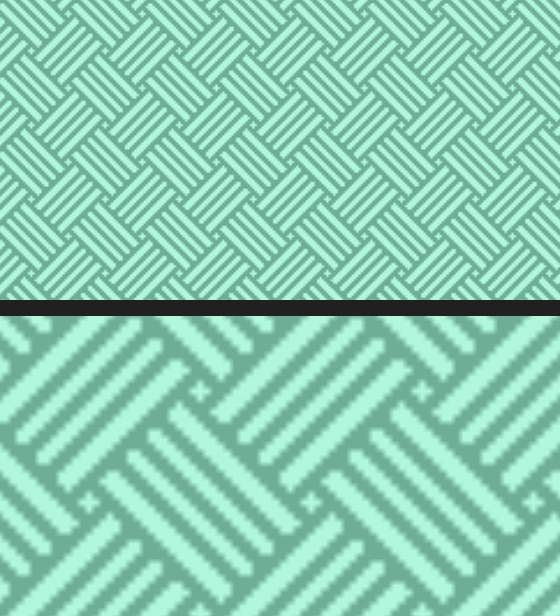
Top, the full canvas; bottom, a detail of the centre.
A WebGL 1 fragment shader for this pattern:

```glsl
precision highp float;
// Diagonal basket weave in mint, drawn on a coarse grid of stair-stepped cells.
// Oblong blocks of four bars alternate in direction like a checkerboard, with
// a small plus in the gap where blocks meet; cell edges are softly blended.

uniform vec2 u_resolution;

const vec2 GRID = vec2(242.0, 129.5);       // cells across and down the canvas
const vec2 PLUS_ORIGIN = vec2(13.0, 11.0);  // cell at the centre of one plus
const float BLOCK = 32.0;                   // block spacing in diagonal steps
const float BAR_HALF_LENGTH = 17.5;
const vec2 BAR_AXES = vec2(3.0, 9.5);       // inner and outer bar offsets
const vec2 BAR_HALF_WIDTHS = vec2(1.5, 2.0);
const float EDGE_PIXELS = 1.9;              // edge softness on a 512-wide canvas

const vec3 GROUND = vec3(0.43, 0.68, 0.59);
const vec3 MINT = vec3(0.69, 0.97, 0.86);

// Four parallel bars; x runs along them and y across, from the block centre.
float barStack(vec2 local, vec2 axes, vec2 halfWidths) {
  vec2 d = abs(local);
  vec2 outside = abs(vec2(d.y) - axes) - halfWidths;
  bool inside = min(outside.x, outside.y) < 0.0 && d.x < BAR_HALF_LENGTH;
  return inside ? 1.0 : 0.0;
}

// Bars of one block and its overhang into the neighbouring diamonds.
float blockBars(vec2 diagonal, vec2 block) {
  vec2 local = diagonal - (block + 0.5) * BLOCK;
  bool falling = mod(block.x + block.y, 2.0) > 0.5;
  return barStack(falling ? local.yx : local, BAR_AXES, BAR_HALF_WIDTHS);
}

// Five-cell plus at each block corner, in diagonal coordinates.
float cornerPlus(vec2 diagonal, float size) {
  vec2 d = abs(mod(diagonal + 0.5 * size, size) - 0.5 * size);
  return max(d.x, d.y) < 1.5 ? 1.0 : 0.0;
}

// Coverage of one whole grid cell: 1 for mint, 0 for ground.
float weaveCell(vec2 cell) {
  vec2 p = cell - PLUS_ORIGIN;
  vec2 diagonal = vec2(p.x + p.y, p.x - p.y);
  vec2 block = floor(diagonal / BLOCK);
  vec2 side = sign(diagonal - (block + 0.5) * BLOCK);
  float mint = max(blockBars(diagonal, block), cornerPlus(diagonal, BLOCK));
  mint = max(mint, blockBars(diagonal, block + vec2(side.x, 0.0)));
  return max(mint, blockBars(diagonal, block + vec2(0.0, side.y)));
}

// Blend the four cells around the nearest grid corner over a given width.
float smoothWeave(vec2 p, vec2 width) {
  vec2 corner = floor(p + 0.5);
  vec2 blend = clamp((p - corner) / width + 0.5, 0.0, 1.0);
  float below = mix(weaveCell(corner - 1.0),
                    weaveCell(corner - vec2(0.0, 1.0)), blend.x);
  float above = mix(weaveCell(corner - vec2(1.0, 0.0)),
                    weaveCell(corner), blend.x);
  return mix(below, above, blend.y);
}

void main() {
  vec2 p = gl_FragCoord.xy / u_resolution * GRID;
  vec2 softness = vec2(EDGE_PIXELS * GRID.x / 512.0);
  float mint = smoothWeave(p, max(softness, GRID / u_resolution));
  gl_FragColor = vec4(mix(GROUND, MINT, mint), 1.0);
}
```
